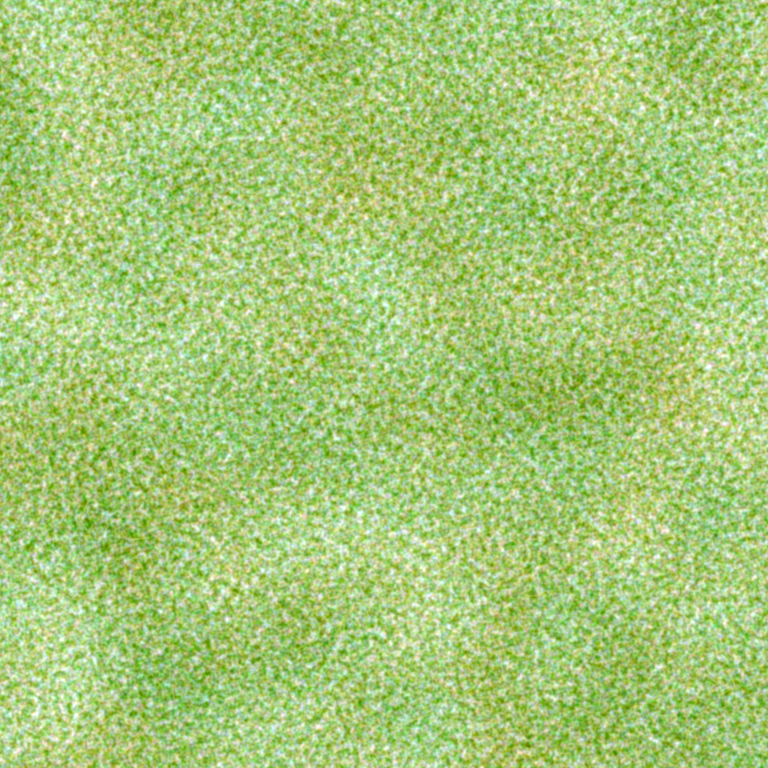
Write a WebGL 2 fragment shader that draws this texture.

```glsl
#version 300 es
precision highp float;
// Pale mown lawn: fine, soft-edged grains from whitish to fresh green.
// Rotated gradient noise drives three colour axes (paleness, light, warmth);
// broad noise adds faint patches and a cell loop scatters thin dry blades.

uniform vec2 u_resolution;
out vec4 fragColor;

// Two random values in 0..1 per integer cell
vec2 hash2(vec2 cell) {
    uvec2 v = uvec2(ivec2(cell)) * 1664525u + 1013904223u;
    v.x += v.y * 1664525u;
    v.y += v.x * 1664525u;
    v ^= v >> 16u;
    v.x += v.y * 1664525u;
    v.y += v.x * 1664525u;
    v ^= v >> 16u;
    return vec2(v >> 8u) / 16777216.0;
}

float cornerSlope(vec2 cell, vec2 offset) {
    float angle = 6.2832 * hash2(cell).x;
    return dot(vec2(cos(angle), sin(angle)), offset);
}

float gradientNoise(vec2 p) {
    vec2 i = floor(p), f = p - i;
    vec2 w = f * f * f * (f * (f * 6.0 - 15.0) + 10.0);
    vec2 e = vec2(1.0, 0.0);
    float low = mix(cornerSlope(i, f), cornerSlope(i + e, f - e), w.x);
    float high = mix(cornerSlope(i + e.yx, f - e.yx), cornerSlope(i + 1.0, f - 1.0), w.x);
    return mix(low, high, w.y);
}

// Two rotated octaves, scaled to a spread of about one
float grain(vec2 p, float frequency, float seed) {
    mat2 turn = mat2(0.8, 0.6, -0.6, 0.8);
    vec2 q = turn * p * frequency + seed;
    return 3.5 * (gradientNoise(q) + 0.8 * gradientNoise(turn * q * 2.03 + seed));
}

// Coverage of short, thin blades, one per occupied cell
float dryBlades(vec2 p) {
    vec2 q = p * 36.0, home = floor(q);
    float cover = 0.0;
    for (int y = -1; y <= 1; y++) {
        for (int x = -1; x <= 1; x++) {
            vec2 cell = home + vec2(x, y);
            vec2 traits = hash2(cell + 913.0);
            float angle = 6.2832 * traits.x;
            vec2 along = vec2(cos(angle), sin(angle));
            vec2 d = q - cell - hash2(cell + 377.0);
            float halfLength = 0.15 + 0.3 * traits.y;
            d -= along * clamp(dot(d, along), -halfLength, halfLength);
            float blade = 1.0 - smoothstep(0.0, 0.09, length(d));
            cover = max(cover, blade * step(0.45, traits.y));
        }
    }
    return cover;
}

void main() {
    vec2 p = gl_FragCoord.xy / u_resolution.y;

    // Broad, faint patches
    float patchLight = grain(p, 4.5, 17.0);
    float patchWarmth = grain(p, 6.0, 53.0);

    // Fine grains
    float pale = 0.97 * grain(p, 88.0, 101.0) + 0.2 * patchLight;
    float light = 0.95 * grain(p, 118.0, 211.0) + 0.35 * patchLight;
    float warmth = 0.9 * grain(p, 105.0, 307.0) + 0.35 * patchWarmth;

    // Mean lawn colour shifted along each axis
    vec3 color = vec3(0.648, 0.781, 0.464);
    color += pale * vec3(0.085, 0.043, 0.16);
    color += light * vec3(0.045, 0.055, 0.045);
    color += warmth * vec3(0.045, -0.012, -0.03);

    color = mix(color, vec3(0.80, 0.86, 0.42), 0.4 * dryBlades(p));
    fragColor = vec4(clamp(color, 0.0, 1.0), 1.0);
}
```
